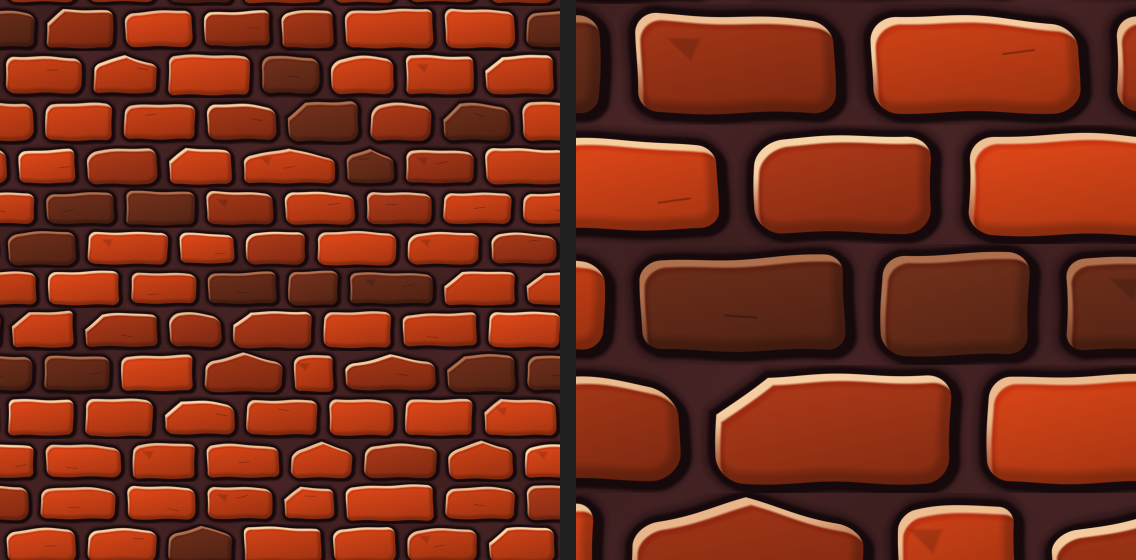
Left: the whole. Right: its middle third, enlarged.
Reproduce this texture procedurally as a WebGL 2 fragment shader.

```glsl
#version 300 es
precision highp float;

uniform vec2 u_resolution;
out vec4 fragColor;

const float TAU = 6.2831853;
const vec2 COUNT = vec2(7.0, 13.0);        // bricks across, rows down
const float ASPECT = 13.0 / 7.0;           // column pitch in row heights

const vec3 MORTAR = vec3(0.26, 0.13, 0.135);
const vec3 OUTLINE = vec3(0.085, 0.035, 0.045);
const vec3 ORANGE = vec3(0.74, 0.235, 0.08);
const vec3 RUST = vec3(0.58, 0.19, 0.08);
const vec3 BROWN = vec3(0.38, 0.16, 0.09);
const vec3 CREAM = vec3(0.98, 0.84, 0.66);
const vec3 TAN = vec3(0.80, 0.51, 0.35);

float hash(vec2 p) {
    return fract(sin(dot(p, vec2(127.1, 311.7))) * 43758.5453);
}

vec4 hash4(vec2 p) {
    return vec4(hash(p), hash(p + 17.3), hash(p + 41.9), hash(p + 73.1));
}

float fill(float d, float soft) {
    return 1.0 - smoothstep(-soft, soft, d);
}

float segment(vec2 p, vec2 a, vec2 b) {
    vec2 ab = b - a;
    return length(p - a - ab * clamp(dot(p - a, ab) / dot(ab, ab), 0.0, 1.0));
}

// Uneven row heights that still close over the full canvas
float rowDrift(float t) {
    float a = TAU * t - 0.311;
    return 0.081 + 0.084 * sin(a) - 0.062 * cos(2.0 * a);
}

// Position of a vertical joint: mostly near the grid, seldom far off
float joint(float column, float row) {
    float h = hash(vec2(mod(column, COUNT.x) + 3.7, row + 9.2)) - 0.5;
    return column + h * (0.1 + 0.5 * pow(2.0 * abs(h), 10.0));
}

// Rounded block with a flat, arched, peaked or clipped top
float brick(vec2 p, vec2 size, vec4 seed) {
    p += 0.012 * sin(p.yx * 6.0 + seed.yz * TAU);
    float x = p.x / size.x;
    float lift = smoothstep(-size.y, size.y, p.y);
    float crown = seed.x > 0.91 ? abs(x) * 0.24 - 0.04 : seed.x * seed.x * 0.13 * x * x;
    p.y += lift * (crown + (seed.y - 0.5) * 0.08 * x);

    float radius = min(mix(0.12, 0.23, seed.z), 0.6 * min(size.x, size.y));
    vec2 q = abs(p) - size + radius;
    float d = length(max(q, 0.0)) + min(max(q.x, q.y), 0.0) - radius;
    if (seed.w > 0.86) {
        vec2 n = normalize(vec2(-0.8, 1.0));
        d = max(d, dot(p, n) - dot(vec2(-size.x, size.y), n) + 0.24);
    }
    return d;
}

// Fine scratches and a small chip on some faces
float wear(vec2 p, vec2 size, vec4 seed, float soft) {
    vec2 at = (seed.yz - 0.5) * size;
    vec2 end = at + vec2(0.24, 0.14 * (seed.w - 0.5));
    float scratch = fill(segment(p, at, end) - 0.008, soft) * step(seed.x, 0.4);
    vec2 c = p - vec2(-0.5, 0.4) * size;
    float chip = max(abs(c.x + 0.3 * c.y) * 0.7 - c.y * 0.5, c.y) - 0.06;
    return 0.3 * scratch + 0.16 * fill(chip, soft + 0.01) * step(0.8, seed.w);
}

vec3 faceColor(vec2 p, vec2 size, float tone) {
    vec3 base = tone < 0.25 ? BROWN : tone < 0.43 ? RUST : ORANGE;
    float light = 0.98 + 0.11 * p.y / size.y - 0.05 * p.x / size.x;
    return base * light * (0.97 + 0.1 * fract(tone * 37.0));
}

void main() {
    vec2 uv = gl_FragCoord.xy / u_resolution;
    float soft = 0.8 * COUNT.y / min(u_resolution.x, u_resolution.y);

    // Find the row, then the brick between its two joints
    float t = 1.0 - uv.y;
    float v = t * COUNT.y - 0.143 - rowDrift(t);
    float row = mod(floor(v), COUNT.y);
    float shift = 0.5 * mod(row + step(10.5, row), 2.0);
    float x = uv.x * COUNT.x + 0.5 + shift;
    float column = floor(x);
    column += step(joint(column + 1.0, row), x) - step(x, joint(column, row));
    float left = joint(column, row);
    float right = joint(column + 1.0, row);

    vec2 id = vec2(mod(column, COUNT.x), row);
    vec4 seed = hash4(id + 1.3);
    vec4 marks = hash4(id + 29.6);
    vec2 p = vec2((x - 0.5 * (left + right)) * ASPECT, 0.5 - fract(v));
    vec2 size = vec2(0.5 * (right - left) * ASPECT - 0.145, mix(0.375, 0.425, marks.x));
    float tone = hash(id + 57.4);

    // Mortar with a dark outline, heavier at the lower right
    float d = brick(p, size, seed);
    float shade = brick(p - vec2(0.035, -0.025), size, seed);
    float mottle = sin(TAU * (3.0 * uv.x + 2.0 * uv.y)) * sin(TAU * (5.0 * uv.y - 2.0 * uv.x));
    vec3 color = MORTAR * (1.0 + 0.07 * mottle);
    color = mix(color, OUTLINE, 0.5 * fill(d - 0.09, 0.06));
    color = mix(color, OUTLINE, fill(min(d - 0.055, shade - 0.05), soft + 0.015));

    // Face, darkened along its lower edge
    vec3 face = faceColor(p, size, tone);
    face *= 1.0 - 0.22 * smoothstep(-0.1, 0.0, brick(p - vec2(-0.03, 0.04), size, seed));
    face *= 1.0 - wear(p, size, marks, soft);

    // Light rim on the top and left, with a red edge beneath it
    float under = brick(p - vec2(0.07, -0.1), size, seed);
    float inner = brick(p - vec2(0.04, -0.06), size, seed);
    face = mix(face, face * vec3(0.9, 0.62, 0.55), 0.6 * (1.0 - fill(under, 0.025)));
    float glow = smoothstep(-0.5, 0.7, p.y / size.y - 0.4 * p.x / size.x);
    vec3 rim = mix(TAN, CREAM, glow * step(0.25, tone) * (0.6 + 0.4 * marks.y));
    rim = tone < 0.25 ? rim * 0.85 : rim;
    face = mix(face, rim, (1.0 - fill(inner, soft + 0.008)) * mix(0.55, 1.0, glow));

    fragColor = vec4(mix(color, face, fill(d, soft)), 1.0);
}
```
